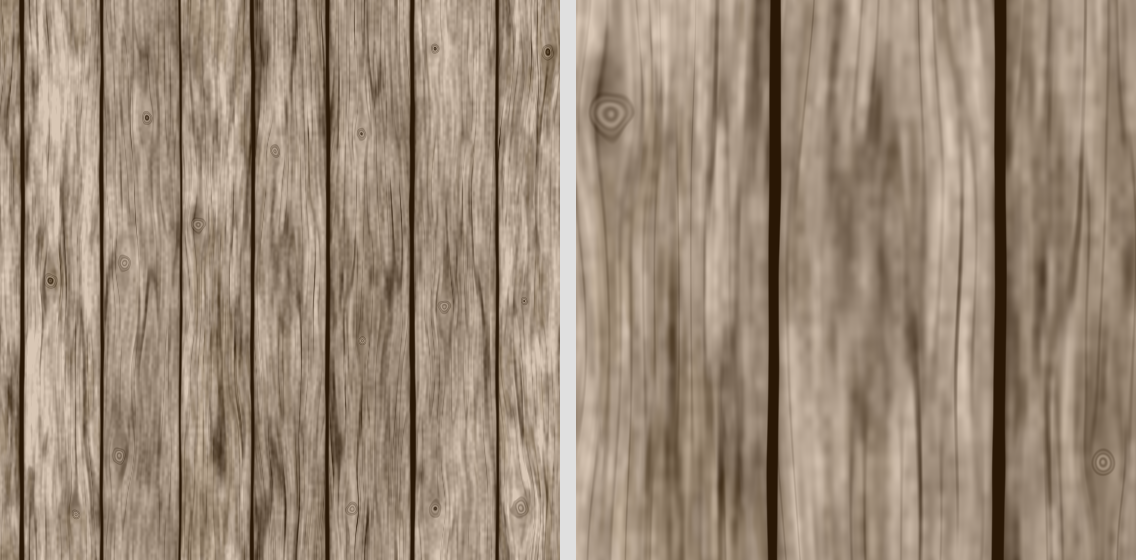
Left: the whole. Right: its middle third, enlarged.
Give the GLSL for this texture, as a Shadertoy shader.

```glsl
// Seven weathered vertical wooden planks with grain, cracks, knots and dark gaps.

// Left gap of each plank: position and half width.
const vec2 GAPS[7] = vec2[7](
    vec2(0.039, 0.0036), vec2(0.182, 0.0030), vec2(0.322, 0.0018), vec2(0.451, 0.0029),
    vec2(0.585, 0.0034), vec2(0.736, 0.0043), vec2(0.888, 0.0026));

// Amount of pale, worn surface on each plank.
const float WEAR[7] = float[7](0.9, 0.1, 0.85, 0.3, 0.12, 0.1, 1.0);

float hash(vec2 p) {
    vec3 q = fract(p.xyx * 0.1031);
    q += dot(q, q.yzx + 33.33);
    return fract((q.x + q.y) * q.z);
}

// Value noise that repeats vertically; freq.y must be whole.
float noise(vec2 p, vec2 freq, float seed) {
    p *= freq;
    vec2 i = floor(p), f = fract(p);
    f = f * f * (3.0 - 2.0 * f);
    float y0 = mod(i.y, freq.y), y1 = mod(i.y + 1.0, freq.y);
    i.x += seed * 57.0;
    vec2 low = vec2(hash(vec2(i.x, y0)), hash(vec2(i.x + 1.0, y0)));
    vec2 high = vec2(hash(vec2(i.x, y1)), hash(vec2(i.x + 1.0, y1)));
    vec2 column = mix(low, high, f.y);
    return mix(column.x, column.y, f.x);
}

float fbm(vec2 p, vec2 freq, float seed) {
    return 0.5 * noise(p, freq, seed) + 0.3 * noise(p, freq * 2.0, seed + 3.0)
         + 0.2 * noise(p, freq * 4.0, seed + 7.0);
}

// Slightly wandering gap position and uneven half width.
vec2 gapAt(int i, float y) {
    float seed = float(i) + 80.0;
    float wander = 0.006 * (fbm(vec2(0.0, y), vec2(1.0, 4.0), seed) - 0.5);
    float uneven = 0.65 + 0.7 * fbm(vec2(0.0, y), vec2(1.0, 9.0), seed + 20.0);
    return GAPS[i] * vec2(1.0, uneven) + vec2(wander, 0.0);
}

void mainImage(out vec4 fragColor, in vec2 fragCoord) {
    vec2 uv = fragCoord / iResolution.xy;
    float pixel = 1.0 / iResolution.x;

    // Find the plank; the last one wraps around the canvas.
    if (uv.x < gapAt(0, uv.y).x) uv.x += 1.0;
    int id = 0;
    for (int i = 1; i < 7; i++) if (uv.x >= gapAt(i, uv.y).x) id = i;
    vec2 leftGap = gapAt(id, uv.y);
    vec2 rightGap = gapAt((id + 1) % 7, uv.y);
    if (id == 6) rightGap.x += 1.0;

    float seed = float(id) * 3.7 + 11.0;
    seed = floor(seed);
    float width = rightGap.x - leftGap.x;
    vec2 p = vec2(uv.x - GAPS[id].x, uv.y);

    // Bend the grain, and part it around scattered knots.
    vec2 g = p;
    g.x += 0.035 * (noise(p, vec2(7.0, 2.0), seed) - 0.5);
    g.x += 0.008 * (noise(p, vec2(18.0, 9.0), seed + 1.0) - 0.5);
    float knotMask = 0.0, knotTone = 0.0;
    for (int k = 0; k < 3; k++) {
        vec2 key = vec2(seed * 5.0, float(k) * 13.0 + 2.0);
        if (hash(key) < 0.25) continue;
        vec2 centre = vec2(0.143 * (0.2 + 0.55 * hash(key + 1.0)),
                           (float(k) + 0.15 + 0.7 * hash(key + 2.0)) / 3.0);
        float radius = 0.006 + 0.010 * pow(hash(key + 3.0), 1.5);
        vec2 d = p - centre;
        d.y = fract(d.y + 0.5) - 0.5;
        g.x -= 0.8 * d.x * exp(-dot(d * d, vec2(1.0, 0.16)) / (radius * radius * 4.0));
        float q = length(d * vec2(1.0, 0.8)) / radius;
        q += 0.5 * (noise(p, vec2(90.0, 90.0), seed) - 0.5);
        float mask = smoothstep(1.25, 0.75, q);
        float core = smoothstep(0.6, 0.2, q) * step(0.45, hash(key + 4.0));
        knotTone = mix(knotTone, 0.52 + 0.09 * cos(q * 13.0) - 0.28 * core, mask);
        knotMask = max(knotMask, mask);
    }

    // Broad shading, streaks and fine fibres.
    float tone = 0.595 + 0.05 * (hash(vec2(seed, 4.0)) - 0.5);
    tone += 0.20 * (fbm(p, vec2(16.0, 4.0), seed + 2.0) - 0.5);
    tone += 0.28 * (fbm(g, vec2(85.0, 5.0), seed + 3.0) - 0.5);
    tone += 0.15 * (noise(g, vec2(240.0, 26.0), seed + 4.0) - 0.5);
    tone += 0.08 * (noise(p, vec2(190.0, 130.0), seed + 5.0) - 0.5);

    // Pale worn patches with ragged edges, and brown stains beside them.
    float patches = 0.55 * fbm(p, vec2(17.0, 4.0), seed + 6.0)
                  + 0.45 * fbm(g, vec2(75.0, 14.0), seed + 8.0);
    float pale = smoothstep(0.48, 0.60, patches) * WEAR[id];
    float stain = smoothstep(0.47, 0.36, patches) * (0.25 + 0.6 * WEAR[id]);
    tone += 0.12 * pale - 0.07 * stain;

    // Long thin cracks along the grain.
    float line = abs(noise(g, vec2(62.0, 3.0), seed + 9.0) - 0.5);
    float broken = smoothstep(0.45, 0.70, fbm(g, vec2(26.0, 5.0), seed + 10.0));
    tone -= 0.24 * smoothstep(0.11, 0.01, line) * broken;
    float hairline = abs(noise(g, vec2(120.0, 6.0), seed + 12.0) - 0.45);
    tone -= 0.09 * smoothstep(0.14, 0.0, hairline) * (1.0 - 0.5 * pale);
    tone = mix(tone, knotTone + 0.3 * (tone - 0.58), 0.85 * knotMask);

    // Shaded plank edges and open gaps.
    float fromGap = min(uv.x - leftGap.x - leftGap.y, rightGap.x - uv.x - rightGap.y);
    tone *= 1.0 - 0.28 * exp(-max(fromGap, 0.0) / 0.0035);
    float inGap = smoothstep(pixel, -pixel, fromGap);
    tone = mix(clamp(tone, 0.16, 0.78), 0.09, inGap);

    vec3 wood = tone + vec3(0.07, 0.0, -0.07) + stain * vec3(0.0, -0.004, -0.025) * (1.0 - inGap);
    fragColor = vec4(clamp(wood, 0.0, 1.0), 1.0);
}
```
